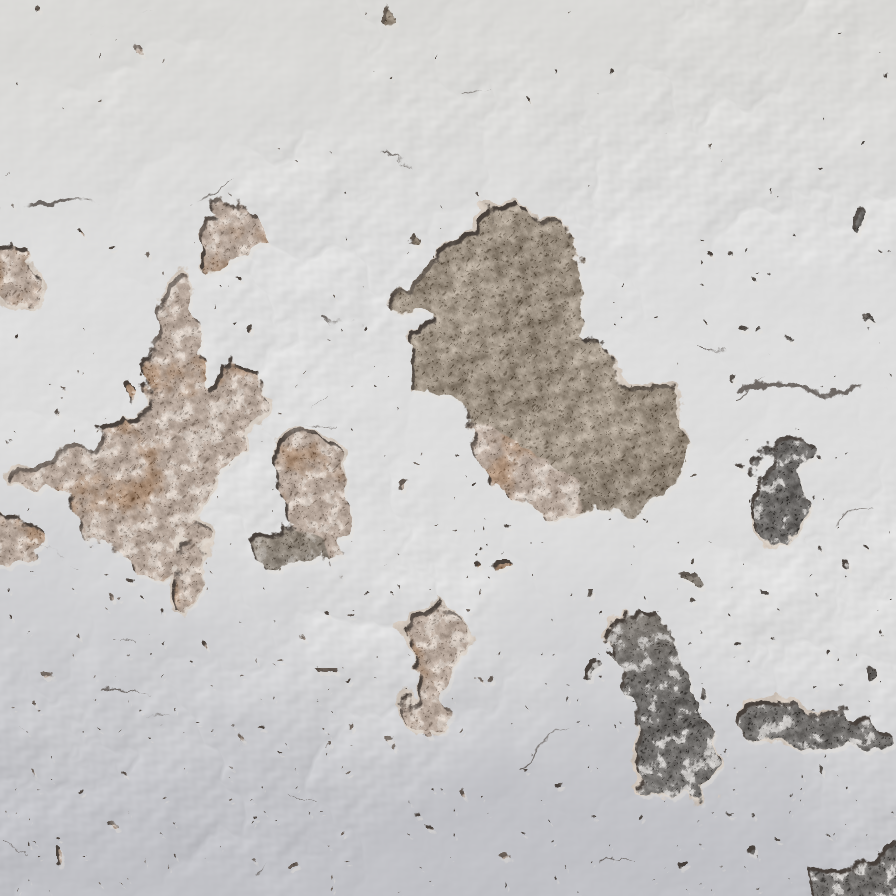
A three.js fragment shader for this texture:

```glsl
// Weathered white wall whose paint has flaked off in ragged patches.
// Tapered lobes shape the large losses, hashed loops scatter chips and cracks,
// and cellular noise with layered sines roughens edges, grit and relief.
varying vec2 vUv;

vec2 hash2(vec2 p) {
  return fract(sin(vec2(dot(p, vec2(127.1, 311.7)), dot(p, vec2(269.5, 183.3)))) * 43758.5);
}

// Cellular noise: x is the distance to the nearest point, y its random value.
vec2 cells(vec2 p) {
  vec2 id = floor(p), best = vec2(9.0, 0.0);
  for (int k = 0; k < 9; k++) {
    vec2 c = id + vec2(mod(float(k), 3.0), floor((float(k) + 0.5) / 3.0)) - 1.0;
    float d = length(c + hash2(c) - p);
    if (d < best.x) best = vec2(d, hash2(c + 31.7).x);
  }
  return best;
}

float layered(vec2 p) {
  float sum = 0.0, amp = 0.5;
  for (int i = 0; i < 6; i++) {
    p = mat2(0.8, 0.6, -0.6, 0.8) * p * 1.9 + 1.7;
    sum += amp * sin(p.x + 1.3 * sin(p.y));
    amp *= 0.56;
  }
  return sum;
}

// Creased noise shared by the torn edges and the relief of the paint.
float creases(vec2 p) { return abs(layered(p * 9.0)); }

// Distance to a capsule that tapers from radius ra at ends.xy to rb at ends.zw.
float lobe(vec2 p, vec4 ends, float ra, float rb) {
  vec2 ab = ends.zw - ends.xy, ap = p - ends.xy;
  float h = clamp(dot(ap, ab) / dot(ab, ab), 0.0, 1.0);
  return length(ap - ab * h) - mix(ra, rb, h);
}

// Ragged chips on four grids, each twice as fine, denser low on the wall.
float chips(vec2 p) {
  float d = 1.0, f = 10.0, density = mix(0.42, 0.06, smoothstep(0.15, 0.95, p.y));
  for (int i = 0; i < 4; i++) {
    vec2 q = p * f + 3.7 * f, id = floor(q), h = hash2(id), g = hash2(id + 7.3);
    vec2 o = fract(q) - 0.5 - 0.36 * (h - 0.5);
    o += 0.1 * vec2(layered(q * 3.0), layered(q.yx * 3.0 + 4.0));
    float turn = 6.28 * g.x;
    o = mat2(cos(turn), sin(turn), -sin(turn), cos(turn)) * o;
    float chip = (length(o * vec2(1.0, 1.9)) - 0.04 - 0.14 * h.x * h.y) / f;
    if (g.y < density) d = min(d, chip);
    f *= 2.0;
    density *= 0.65;
  }
  return d;
}

// x: distance to bare ground, y: 0 old plaster to 1 grey render, z: x without chips.
vec3 peel(vec2 p) {
  float rag = 0.024 * (creases(p) - 0.33) + 0.006 * layered(p * 50.0) + 0.012 * (cells(p * 38.0).x - 0.45);
  float grey = lobe(p, vec4(0.46, 0.658, 0.57, 0.69), 0.018, 0.075);
  grey = min(grey, lobe(p, vec4(0.575, 0.775, 0.58, 0.67), 0.01, 0.08));
  grey = min(grey, lobe(p, vec4(0.53, 0.615, 0.685, 0.5), 0.072, 0.082));
  grey = min(grey, lobe(p, vec4(0.68, 0.5, 0.735, 0.555), 0.07, 0.028));
  grey = min(grey, lobe(p, vec4(0.3, 0.382, 0.35, 0.39), 0.02, 0.024));
  grey = min(grey, lobe(p, vec4(0.88, 0.5, 0.863, 0.435), 0.027, 0.034));
  grey = min(grey, lobe(p, vec4(0.715, 0.285, 0.755, 0.16), 0.028, 0.05));
  grey = min(grey, lobe(p, vec4(0.84, 0.195, 0.99, 0.178), 0.022, 0.012));
  grey = min(grey, lobe(p, vec4(0.93, 0.01, 1.0, 0.02), 0.022, 0.034));
  float pink = lobe(p, vec4(0.2, 0.675, 0.205, 0.57), 0.014, 0.044);
  pink = min(pink, lobe(p, vec4(0.25, 0.555, 0.15, 0.455), 0.04, 0.068));
  pink = min(pink, lobe(p, vec4(0.02, 0.47, 0.13, 0.48), 0.014, 0.03));
  pink = min(pink, lobe(p, vec4(0.17, 0.37, 0.16, 0.44), 0.02, 0.04));
  pink = min(pink, lobe(p, vec4(0.35, 0.48, 0.37, 0.36), 0.042, 0.014));
  pink = min(pink, lobe(p, vec4(0.495, 0.285, 0.472, 0.2), 0.038, 0.02));
  pink = min(pink, lobe(p, vec4(0.255, 0.745, 0.24, 0.715), 0.036, 0.014));
  pink = min(pink, lobe(p, vec4(0.0, 0.7, 0.03, 0.68), 0.03, 0.02));
  pink = min(pink, lobe(p, vec4(0.0, 0.4, 0.02, 0.4), 0.03, 0.022));
  pink = min(pink, lobe(p, vec4(0.215, 0.4, 0.2, 0.32), 0.015, 0.01));
  pink = min(pink, lobe(p, vec4(0.545, 0.51, 0.635, 0.455), 0.034, 0.034));
  float patches = min(grey, pink) + rag;
  return vec3(min(patches, chips(p)), smoothstep(-0.003, 0.003, pink - grey + rag), patches);
}

void main() {
  vec2 p = vUv, lit = p + vec2(-0.003, 0.0045);
  vec3 bare = peel(p);
  float above = peel(lit).x, inside = smoothstep(0.0012, -0.0012, bare.x);
  float stain = layered(p * 18.0), flecks = layered(p * 80.0), broad = layered(p * 4.0);
  // painted wall: cool and dim low down, creased relief, pale fringes
  float light = smoothstep(0.12, 0.5, p.y + 0.15 * p.x + 0.08 * broad);
  vec3 wall = mix(vec3(0.755, 0.758, 0.778), vec3(0.868, 0.868, 0.868), light);
  wall = mix(wall, vec3(0.85, 0.847, 0.835), 0.8 * smoothstep(0.65, 1.0, p.y));
  wall += (creases(p) - creases(lit)) * mix(0.05, 0.18, smoothstep(-0.3, 0.6, broad));
  float fringe = smoothstep(0.0012, -0.0012, bare.z - 0.009 * layered(p * 11.0 + 3.0));
  wall = mix(wall, vec3(0.81, 0.76, 0.71) + 0.07 * flecks, 0.85 * fringe);
  wall = mix(wall, vec3(0.9, 0.88, 0.85), 0.4 * smoothstep(0.002, -0.002, above));
  // exposed ground: stains, leftover paint, grit and shaded upper edges
  float warm = smoothstep(0.2, 0.5, p.y) * smoothstep(0.84, 0.78, p.x);
  vec3 render = mix(vec3(0.46, 0.45, 0.44), vec3(0.62, 0.575, 0.52), warm) + 0.06 * stain;
  render = mix(render, vec3(0.74, 0.73, 0.72), (1.0 - warm) * smoothstep(0.3, 0.7, flecks + 0.4 * stain));
  vec3 plaster = mix(vec3(0.74, 0.68, 0.635), vec3(0.67, 0.56, 0.47), smoothstep(0.2, 0.9, stain));
  plaster = mix(plaster, vec3(0.82, 0.79, 0.76), 0.6 * smoothstep(0.2, 0.6, flecks - 0.5 * stain));
  vec3 ground = mix(plaster, render, bare.y) + 0.09 * flecks + 0.07 * layered(p * 170.0);
  vec2 pit = cells(p * 230.0 + 0.8 * flecks);
  ground -= 0.2 * smoothstep(0.02 + 0.6 * pit.y * pit.y, 0.0, pit.x);
  float shade = smoothstep(-0.002, 0.002, above) * mix(0.6, 0.95, smoothstep(-0.4, 0.3, stain));
  vec3 color = mix(wall, mix(ground, vec3(0.27, 0.24, 0.22), shade), inside);
  // broken cracks: two long ones, then short scattered hairlines
  vec2 w = p + 0.012 * vec2(stain, layered(p.yx * 15.0 + 5.0)) + 0.003 * flecks;
  float crack = lobe(w, vec4(0.83, 0.575, 1.02, 0.565), 0.003, 0.001);
  crack = min(crack, lobe(w, vec4(0.0, 0.775, 0.15, 0.77), 0.003, 0.0005));
  for (int i = 0; i < 24; i++) {
    vec2 a = hash2(vec2(float(i), 4.0)), h = hash2(vec2(float(i), 9.0));
    vec2 b = a + (0.02 + 0.05 * h.x) * vec2(1.0, 1.6 * h.y - 0.8);
    crack = min(crack, lobe(w, vec4(a, b), 0.0015 * h.x, 0.0));
  }
  float broken = smoothstep(-0.4, 0.2, layered(p * 25.0 + 2.0));
  color = mix(color, vec3(0.32, 0.29, 0.27), 0.8 * broken * smoothstep(0.001, -0.001, crack) * (1.0 - inside));
  gl_FragColor = vec4(color, 1.0);
}
```
